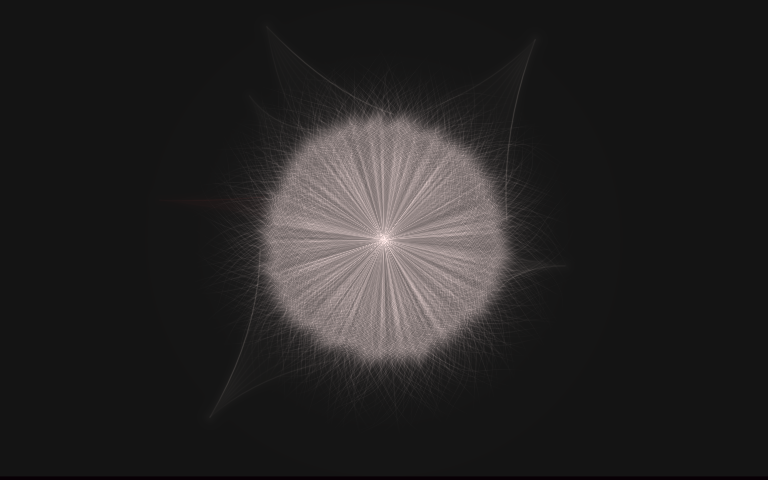
Reproduce this background procedurally as a WebGL 2 fragment shader.

```glsl
#version 300 es
precision highp float;
// A pale disc of woven threads and rays glows on near-black, with a hairy rim.
// Polar hash cells give the rays and hairs; fans of quadratic curves
// give the thin pointed veils that reach out past the rim.
uniform vec2 u_resolution;
out vec4 fragColor;

const float TAU = 6.2831853;
const float RADIUS = 0.25;

float hash(vec2 p) {
  return fract(sin(dot(p, vec2(127.1, 311.7))) * 43758.5453);
}

// Smooth noise around the circle, with a whole number of cells per turn.
float ringNoise(float turn, float count) {
  float x = turn * count, cell = floor(x), f = fract(x);
  float a = hash(vec2(mod(cell, count), count));
  float b = hash(vec2(mod(cell + 1.0, count), count));
  return mix(a, b, f * f * (3.0 - 2.0 * f));
}

// One thread per angular cell, each ending at its own distance past the rim.
float threads(float turn, float r, float count, float seed) {
  float x = turn * count;
  vec2 id = vec2(mod(floor(x), count), seed);
  float d = (fract(x) - 0.25 - 0.5 * hash(id)) * TAU * r / count;
  float reach = 0.04 + 0.14 * hash(id + 37.0);
  float fade = clamp(1.0 - (r - RADIUS + 0.02) / reach, 0.0, 1.0);
  return exp(-d * d / 1.8e-6) * fade * (0.3 + 0.7 * hash(id + 71.0));
}

float segmentDistance(vec2 p, vec2 a, vec2 b) {
  vec2 ab = b - a;
  return length(p - a - ab * clamp(dot(p - a, ab) / dot(ab, ab), 0.0, 1.0));
}

// Curved strands fan from a faint tip; the two outer strands are brightest.
float veil(vec2 p, vec2 tip, vec2 bendA, vec2 endA, vec2 bendB, vec2 endB) {
  float light = 0.0;
  for (int i = 0; i < 7; i++) {
    float k = float(i) / 6.0;
    vec2 bend = mix(bendA, bendB, k), end = mix(endA, endB, k), last = tip;
    float d = 1.0;
    for (int j = 1; j <= 10; j++) {
      float t = float(j) / 10.0;
      vec2 next = mix(mix(tip, bend, t), mix(bend, end, t), t);
      d = min(d, segmentDistance(p, last, next));
      last = next;
    }
    float edge = i == 0 ? 0.8 : (i == 6 ? 0.25 : 0.1);
    light += edge * exp(-d * d / 2.2e-6) + 0.07 * exp(-d * d / 1.5e-4);
  }
  return light * mix(0.3, 1.0, smoothstep(0.0, 0.1, distance(p, tip)));
}

void main() {
  vec2 p = (gl_FragCoord.xy - 0.5 * u_resolution) / u_resolution.y;
  float r = length(p);
  float turn = atan(p.y, p.x) / TAU + 0.5;

  // Crossing threads: steep inside the disc, nearly radial outside it.
  float weave = 0.0;
  float sweep = min(r, RADIUS) + 0.3 * max(r - RADIUS, 0.0);
  for (int i = 0; i < 10; i++) {
    float n = float(i);
    float bend = (mod(n, 2.0) * 2.0 - 1.0) * (0.15 + 0.17 * n);
    float wave = 0.006 * sin(TAU * (turn * (5.0 + n) + 0.37 * n));
    float path = turn + bend * sweep + wave * smoothstep(0.2, 0.4, r) + 2.0;
    weave += threads(path, r, 83.0 + 11.0 * n, n);
  }

  // Thin bright rays over broad faint ones.
  float rays = 0.10 * ringNoise(turn, 70.0) + 0.16 * pow(ringNoise(turn, 170.0), 3.0)
             + 0.16 * pow(ringNoise(turn, 290.0), 3.0);
  float rayFade = 1.0 - 0.7 * smoothstep(0.13, 0.24, r);

  // Disc with a ragged edge, a soft rim and a hot core.
  float ragged = 0.016 * (ringNoise(turn, 17.0) + ringNoise(turn + 0.3 * r + 1.0, 61.0) - 1.0);
  float disc = 1.0 - smoothstep(0.222, 0.276, r + ragged);
  float rim = (r + ragged - 0.238) / 0.016;
  float light = disc * (0.245 + 0.07 * (1.0 - rayFade) + rays * rayFade
              + 0.05 * exp(-rim * rim));
  light += mix(0.085, 0.05, disc) * weave * smoothstep(0.02, 0.2, r);
  light += 0.3 * exp(-r / 0.014) + 0.26 * exp(-r / 0.055);

  // Soft halo outside the rim.
  light += 0.085 * (1.0 - disc) * exp(-max(r - RADIUS, 0.0) / 0.045);

  // Four pointed veils and two small tufts.
  float outside = 1.0 - 0.85 * disc;
  float wings = 0.8 * veil(p, vec2(-0.244, 0.444), vec2(-0.112, 0.305),
    vec2(0.02, 0.262), vec2(-0.215, 0.273), vec2(-0.15, 0.21));
  wings += veil(p, vec2(0.315, 0.417), vec2(0.243, 0.229),
    vec2(0.256, 0.04), vec2(0.21, 0.31), vec2(0.06, 0.262));
  wings += veil(p, vec2(-0.3625, -0.369), vec2(-0.26, -0.195),
    vec2(-0.258, -0.02), vec2(-0.26, -0.28), vec2(-0.1, -0.25));
  wings += 0.7 * veil(p, vec2(0.377, -0.054), vec2(0.27, -0.055),
    vec2(0.235, -0.11), vec2(0.29, -0.05), vec2(0.245, -0.02));
  wings += 0.5 * veil(p, vec2(-0.28, 0.3), vec2(-0.22, 0.22),
    vec2(-0.11, 0.23), vec2(-0.25, 0.25), vec2(-0.24, 0.12));
  float ember = veil(p, vec2(-0.467, 0.083), vec2(-0.35, 0.08),
    vec2(-0.25, 0.09), vec2(-0.35, 0.07), vec2(-0.25, 0.05));

  vec3 color = vec3(0.08) + light * vec3(1.04, 0.935, 0.925);
  color += outside * (0.15 * wings * vec3(1.0, 0.92, 0.88)
         + 0.05 * ember * vec3(1.0, 0.25, 0.25));

  // Dark band along the bottom edge.
  color = mix(vec3(0.03, 0.0, 0.02), color, smoothstep(-0.494, -0.491, p.y));
  fragColor = vec4(min(color, 1.0), 1.0);
}
```
